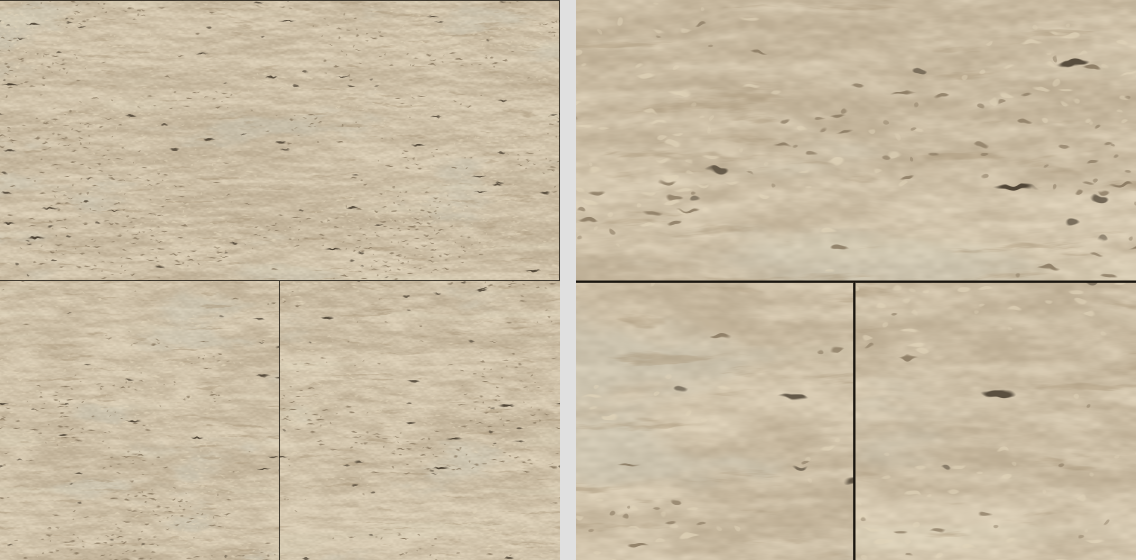
Left, the full canvas; right, a detail of the centre.
Reproduce this texture procedurally as a Shadertoy shader.

```glsl
// Travertine slabs in running bond: two courses, each slab as wide as the canvas
// and half as tall, the lower course shifted by half a slab. Stretched noise makes
// the bedding, cool patches and cream streaks; scattered ellipses make the pits.

float hash(vec2 p) {
    return fract(sin(dot(p, vec2(127.1, 311.7))) * 43758.5453);
}

float noise(vec2 p) {
    vec2 i = floor(p), f = fract(p);
    f = f * f * (3.0 - 2.0 * f);
    return mix(mix(hash(i), hash(i + vec2(1, 0)), f.x),
               mix(hash(i + vec2(0, 1)), hash(i + vec2(1, 1)), f.x), f.y);
}

float fbm(vec2 p) {
    float sum = 0.0, amp = 0.5;
    for (int i = 0; i < 5; i++) {
        sum += amp * noise(p);
        p = p * 2.03 + 17.3;
        amp *= 0.5;
    }
    return sum / 0.97;
}

// Coverage by flat ellipses, one per cell, gathered along the beds
float specks(vec2 p, vec2 cells, float amount, float seed) {
    vec2 g = p * cells, home = floor(g);
    float pixel = cells.y / iResolution.y, cover = 0.0;
    for (int y = -1; y <= 1; y++)
    for (int x = -1; x <= 1; x++) {
        vec2 id = home + vec2(x, y), key = id + seed;
        vec2 center = id + vec2(hash(key + 3.1), hash(key + 7.7));
        float size = hash(key + 11.3);
        vec2 radius = vec2(mix(0.10, 0.40, size * size), mix(0.10, 0.19, hash(key + 19.9)));
        float bed = noise(center / cells * vec2(8.0, 28.0) + seed);
        float present = step(hash(key + 23.5), amount * smoothstep(0.40, 0.85, bed));
        float d = (length((g - center) / radius) - 1.0) * radius.y;
        float soft = 0.02 + 0.5 * pixel;
        cover = max(cover, present * smoothstep(soft, -soft, d) * mix(0.45, 1.0, size));
    }
    return cover;
}

vec3 travertine(vec2 p, float seed) {
    vec2 s = p + seed;

    // Gently wavy horizontal beds
    vec2 q = s + vec2(0.0, 0.016 * (fbm(s * vec2(9.0, 20.0)) - 0.5));
    float broad = fbm(q * vec2(3.5, 28.0));
    float fine = fbm(q * vec2(24.0, 120.0) + 5.0);
    float tone = 0.42 * broad + 0.58 * fine;
    vec3 color = mix(vec3(0.752, 0.692, 0.592), vec3(0.862, 0.812, 0.718),
                     smoothstep(0.18, 0.74, tone));

    // Cool grey patches and pale cream streaks
    float cool = smoothstep(0.57, 0.74, fbm(q * vec2(6.0, 15.0) + 31.0));
    color = mix(color, vec3(0.795, 0.775, 0.705), 0.55 * cool);
    float cream = smoothstep(0.72, 0.95, noise(q * vec2(4.0, 48.0) + 53.0));
    color = mix(color, vec3(0.865, 0.830, 0.735), 0.45 * cream);

    // Thin brown seams and crystalline grain
    float seam = smoothstep(0.61, 0.78, fbm(q * vec2(16.0, 105.0) + 71.0));
    color = mix(color, vec3(0.690, 0.620, 0.510), 0.55 * seam);
    color += 0.045 * (noise(s * vec2(180.0, 330.0)) - 0.5);

    // Pale mineral flecks, then shallow and deep pits with ragged rims
    vec2 ragged = p + 0.003 * (vec2(noise(s * 190.0), noise(s * 190.0 + 40.0)) - 0.5);
    float fleck = specks(ragged, vec2(75.0, 120.0), 0.50, seed + 90.0);
    color = mix(color, vec3(0.885, 0.835, 0.730), 0.70 * fleck);
    float shallow = specks(ragged, vec2(72.0, 130.0), 0.38, seed + 91.0);
    color = mix(color, vec3(0.520, 0.455, 0.360), 0.85 * shallow);
    float deep = specks(ragged, vec2(36.0, 90.0), 0.15, seed + 92.0);
    return mix(color, vec3(0.250, 0.210, 0.155), 0.90 * deep);
}

void mainImage(out vec4 fragColor, in vec2 fragCoord) {
    // Joints sit just inside the top and right borders
    vec2 uv = fragCoord / iResolution.xy + 0.001;
    float course = mod(floor(uv.y * 2.0), 2.0);
    vec2 slab = vec2(fract(uv.x + 0.5 * (1.0 - course)), fract(uv.y * 2.0) * 0.5);
    vec3 color = travertine(slab, 13.0 + 8.0 * course);

    // Hairline joint around each slab, fading when thinner than one pixel
    vec2 edge = min(slab, vec2(1.0, 0.5) - slab);
    float width = 0.0014 * iResolution.y;
    float inside = 0.5 + 0.5 * width - min(edge.x, edge.y) * iResolution.y;
    float joint = clamp(min(width, inside), 0.0, 1.0);
    color = mix(color, vec3(0.10, 0.085, 0.06), joint);

    fragColor = vec4(color, 1.0);
}
```
